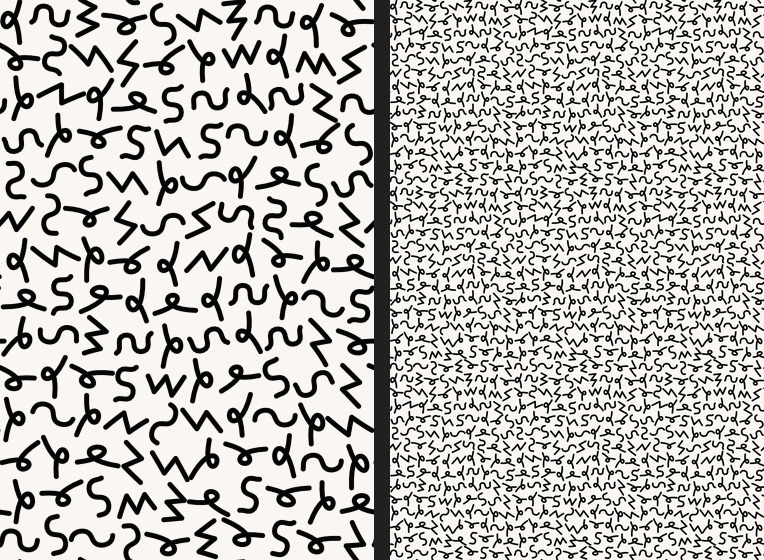
Left: one tile. Right: repeated 3 by 3.
Write a Shadertoy shader that draws this pattern.

```glsl
// Seamless scatter of rounded black squiggles (loops, waves, zigzags) on warm white.

const float TAU = 6.2831853;
const vec2 CANVAS = vec2(10.0, 15.0); // canvas size in pattern units
const vec2 GRID = vec2(10.0, 14.0);   // strokes per row and column, both even

vec4 hash4(vec2 p) {
    vec4 q = fract(p.xyxy * vec4(0.1031, 0.1030, 0.0973, 0.1099));
    q += dot(q, q.wzxy + 33.33);
    return fract((q.xxyz + q.yzzw) * q.zywx);
}

mat2 rotation(float a) {
    float c = cos(a), s = sin(a);
    return mat2(c, s, -s, c);
}

float segmentDistance(vec2 p, vec2 a, vec2 b) {
    vec2 pa = p - a, ba = b - a;
    return length(pa - ba * clamp(dot(pa, ba) / max(dot(ba, ba), 1e-6), 0.0, 1.0));
}

// Ribbon that crosses itself once, with two open tails.
vec2 loopCurve(float t, vec4 r) {
    float c = mix(0.47, 0.57, r.y), q = t * t;
    float x = 0.54 / (1.0 - c) * t * (q - c);
    float y = 0.7 * q * (1.0 - 0.35 * q) - 0.24 + 0.3 * (r.z - 0.5) * t * q;
    return vec2(x, y);
}

// Meander with full, rounded bends.
vec2 waveCurve(float t, vec4 r) {
    float phase = mix(2.8, 4.4, r.y) * t + 0.6 * (r.z - 0.5);
    return vec2(0.53 * t - 0.06 * sin(2.0 * phase), 0.24 * sin(phase));
}

// Lightning line of three or four straight pieces.
vec2 zigzagCurve(float t, vec4 r) {
    float pieces = r.z < 0.65 ? 3.0 : 4.0;
    float tri = 4.0 * abs(fract((t + 1.0) * pieces / 4.0 + 0.5) - 0.5) - 1.0;
    return vec2(0.48 * t + 0.11 * r.y * tri, 0.23 * tri * (1.0 + 0.5 * (r.y - 0.5) * t));
}

vec2 strokePoint(float t, vec4 r) {
    if (r.x < 0.45) return loopCurve(t, r);
    if (r.x < 0.73) return waveCurve(t, r);
    return zigzagCurve(t, r);
}

float strokeDistance(vec2 p, vec4 r) {
    const int STEPS = 24; // divisible by 3 and 4, so zigzag corners stay sharp
    float d = 1e3;
    vec2 a = strokePoint(-1.0, r);
    for (int i = 1; i <= STEPS; i++) {
        vec2 b = strokePoint(2.0 * float(i) / float(STEPS) - 1.0, r);
        d = min(d, segmentDistance(p, a, b));
        a = b;
    }
    return d;
}

void mainImage(out vec4 fragColor, in vec2 fragCoord) {
    vec2 p = fragCoord / iResolution.xy * CANVAS;
    vec2 spacing = CANVAS / GRID;
    vec2 home = floor(p / spacing);
    float d = 1e3;

    // Nearest stroke among the surrounding cells.
    for (int j = -1; j <= 1; j++)
    for (int i = -1; i <= 1; i++) {
        vec2 cell = home + vec2(i, j);
        vec2 id = floor(mod(cell + 0.5, GRID));
        vec4 r = hash4(id + 7.0);
        vec4 extra = hash4(id.yx + 61.0);

        // Rows and columns sway sideways, so the spacing holds.
        vec2 turn = TAU * id / GRID;
        vec2 sway = vec2(0.16 * sin(3.0 * turn.y), 0.14 * sin(2.0 * turn.x));
        vec2 q = p - (cell + 0.5) * spacing - sway - 0.06 * (extra.xy - 0.5);
        if (dot(q, q) > 0.7) continue;

        // Neighbours lie crosswise; a slow drift and a random part tilt them.
        float tilt = 0.26 * sin(turn.x + 2.0 * turn.y) + 0.24 * (extra.z - 0.5);
        float crosswise = mod(id.x + id.y, 2.0) * TAU / 4.0;
        float flip = step(0.5, extra.w) * TAU / 2.0;
        q = rotation(-(tilt + crosswise + flip)) * q;
        if (r.w < 0.5) q.x = -q.x;
        d = min(d, strokeDistance(q, r));
    }

    float pixel = CANVAS.y / iResolution.y;
    float ink = 1.0 - smoothstep(-0.7 * pixel, 0.7 * pixel, d - 0.066);
    vec3 paperColor = vec3(0.98, 0.97, 0.95);
    vec3 inkColor = vec3(0.02);
    fragColor = vec4(mix(paperColor, inkColor, ink), 1.0);
}
```
